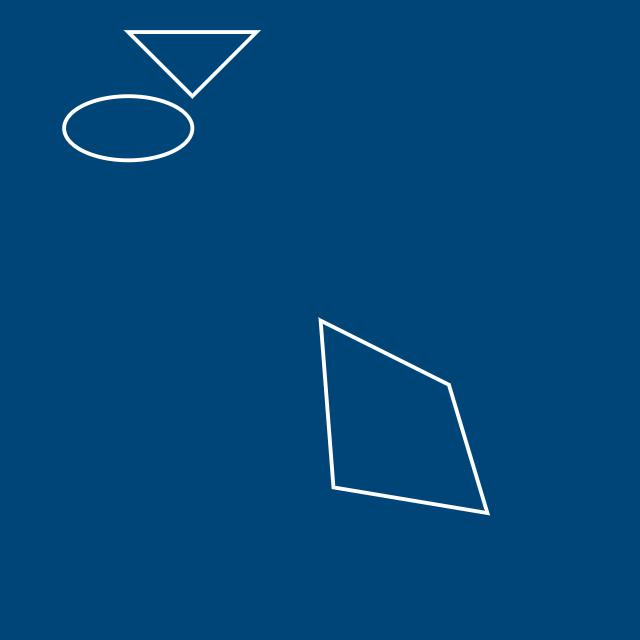
A WebGL 1 fragment shader for this background:

```glsl
precision highp float;
// Outlined triangle, ellipse and quadrilateral on a flat blue ground.
// Convex polygons are the maximum of their edge half-planes, which gives
// mitred corners; the ellipse uses a gradient-normalised distance.

uniform vec2 u_resolution;

#define GRID 499.0                       // layout units across the canvas
#define STROKE 3.0                       // line width in layout units
#define GROUND_COLOR vec3(0.0, 0.27, 0.47)
#define LINE_COLOR vec3(1.0)
#define ELLIPSE_CENTER vec2(100.0, 100.0)
#define ELLIPSE_RADII vec2(50.0, 25.0)

// Signed distance to the line a-b, positive on its outer side
float edgeSide(vec2 p, vec2 a, vec2 b) {
  vec2 e = normalize(b - a);
  return dot(p - a, vec2(e.y, -e.x));
}

float triangle(vec2 p, vec2 a, vec2 b, vec2 c) {
  return max(edgeSide(p, a, b), max(edgeSide(p, b, c), edgeSide(p, c, a)));
}

float quad(vec2 p, vec2 a, vec2 b, vec2 c, vec2 d) {
  return max(max(edgeSide(p, a, b), edgeSide(p, b, c)),
             max(edgeSide(p, c, d), edgeSide(p, d, a)));
}

float ellipse(vec2 p, vec2 radii) {
  float k = length(p / radii);
  float slope = length(p / (radii * radii));
  return k * (k - 1.0) / max(slope, 1e-5);
}

// Smooth coverage of a stroke centred on the zero contour
float outline(float d, float pixel) {
  return clamp((0.5 * STROKE - abs(d)) / pixel + 0.5, 0.0, 1.0);
}

void main() {
  // Layout coordinates, y running down from the top
  vec2 uv = gl_FragCoord.xy / u_resolution;
  vec2 p = vec2(uv.x, 1.0 - uv.y) * GRID;
  float pixel = GRID / min(u_resolution.x, u_resolution.y);

  float tri = triangle(p, vec2(100.0, 25.0), vec2(200.0, 25.0), vec2(150.0, 75.0));
  float oval = ellipse(p - ELLIPSE_CENTER, ELLIPSE_RADII);
  float kite = quad(p, vec2(250.0, 250.0), vec2(350.0, 300.0),
                    vec2(380.0, 400.0), vec2(260.0, 380.0));

  // Combine the strokes over the ground
  float ink = max(outline(tri, pixel), max(outline(oval, pixel), outline(kite, pixel)));
  gl_FragColor = vec4(mix(GROUND_COLOR, LINE_COLOR, ink), 1.0);
}
```
